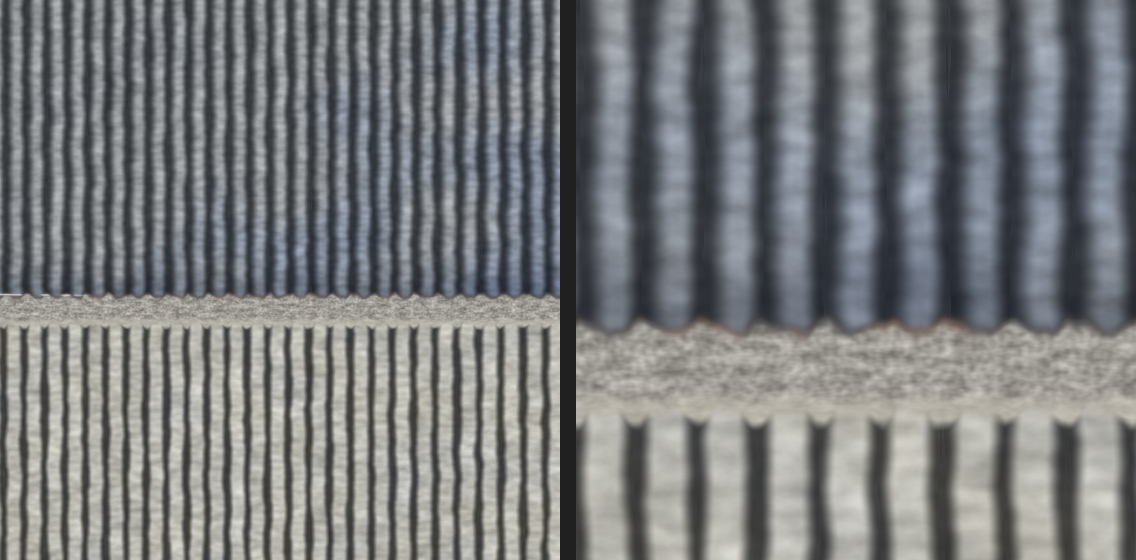
Left, the full canvas; right, a detail of the centre.
Reproduce this texture procedurally as a WebGL 1 fragment shader.

```glsl
precision highp float;
// Two fields of weathered corrugated ribs, cool above and warm below, split by a stone ledge.

uniform vec2 u_resolution;

vec2 gradient(vec2 cell) {
  vec3 p = fract(cell.xyx * vec3(0.1031, 0.1030, 0.0973));
  p += dot(p, p.yzx + 33.33);
  float angle = 6.2832 * fract((p.x + p.y) * p.z);
  return vec2(cos(angle), sin(angle));
}

// Gradient noise, roughly -0.7 to 0.7
float noise(vec2 p) {
  vec2 i = floor(p), f = fract(p);
  vec2 w = f * f * f * (f * (f * 6.0 - 15.0) + 10.0);
  float a = dot(gradient(i), f);
  float b = dot(gradient(i + vec2(1, 0)), f - vec2(1, 0));
  float c = dot(gradient(i + vec2(0, 1)), f - vec2(0, 1));
  float d = dot(gradient(i + vec2(1, 1)), f - vec2(1, 1));
  return mix(mix(a, b, w.x), mix(c, d, w.x), w.y);
}

float fbm(vec2 p) {
  float sum = 0.0, amp = 0.6;
  for (int i = 0; i < 3; i++) {
    sum += amp * noise(p);
    p = p * 2.03 + 17.3;
    amp *= 0.55;
  }
  return sum;
}

// Rib coordinate: spacing widens toward the right, each rib wavers along its length
float ribCoord(vec2 uv, float shift) {
  float u = 26.81 * uv.x - 0.268 + shift + 0.4 * sin(3.1416 * pow(uv.x, 1.45));
  return u + 0.13 * noise(vec2(floor(u) * 0.7, uv.y * 17.0))
           + 0.05 * noise(vec2(u * 0.6, uv.y * 50.0));
}

// Crosswise streaks and stains, varied from rib to rib
float wear(vec2 uv, float u) {
  float rib = floor(u);
  return 0.13 * noise(vec2(u * 1.4 + rib * 7.1, uv.y * 95.0))
       + 0.11 * noise(vec2(rib * 3.7, uv.y * 28.0))
       + 0.07 * fbm(uv * vec2(70.0, 110.0))
       + 0.04 * noise(vec2(rib * 5.3, 2.5));
}

vec3 upperRibs(vec2 uv, float u, float crown) {
  vec3 col = mix(vec3(0.215, 0.225, 0.24), vec3(0.61, 0.625, 0.635), crown);
  col += wear(uv, u) * (0.3 + 0.7 * crown);
  // Bluish stains, then the dim strip above the ledge
  float stain = smoothstep(0.0, 0.5, noise(uv * vec2(4.0, 5.0) + 3.7) + 0.35 * uv.x - 0.1);
  col *= mix(vec3(1.0), vec3(0.86, 0.9, 0.98), stain);
  float low = 1.0 - smoothstep(0.475, 0.545, uv.y + 0.02 * noise(uv * 12.0));
  return col * mix(vec3(1.0), vec3(0.76, 0.78, 0.83), low);
}

vec3 lowerRibs(vec2 uv, float u, float crown) {
  vec3 col = mix(vec3(0.24, 0.24, 0.235), vec3(0.735, 0.73, 0.70), crown);
  col += wear(uv, u) * (0.25 + 0.75 * crown);
  return col + vec3(0.02, 0.012, -0.012) * noise(uv * 9.0);
}

vec3 ledge(vec2 uv) {
  float grain = fbm(uv * vec2(55.0, 120.0));
  vec3 col = vec3(0.625, 0.61, 0.585) + 0.3 * grain + 0.12 * noise(uv * 210.0);
  // Pale lip along the lower edge
  float lip = 1.0 - smoothstep(0.424, 0.435, uv.y + 0.006 * noise(uv * 40.0));
  col = mix(col, vec3(0.72, 0.705, 0.66) + 0.12 * grain, lip * 0.85);
  // Butt joint between two slabs
  float joint = exp(-pow((uv.x - 0.563) / 0.002, 2.0)) * step(0.435, uv.y);
  return col - 0.06 * joint;
}

void main() {
  vec2 uv = gl_FragCoord.xy / u_resolution;
  float u = ribCoord(uv, 0.0);
  float v = ribCoord(uv, 0.1);
  float fu = fract(u), fv = fract(v);
  float upperCrown = smoothstep(0.04, 0.5, fu) * (1.0 - smoothstep(0.62, 0.97, fu));
  float lowerCrown = smoothstep(0.03, 0.32, fv) * (1.0 - smoothstep(0.68, 0.97, fv));

  // Ragged scalloped ends of the ribs against the ledge
  float rough = 0.004 * noise(uv * vec2(90.0, 40.0));
  float topEdge = 0.475 - 0.006 * upperCrown + rough;
  float bottomEdge = 0.414 + 0.007 * lowerCrown + rough;

  vec3 col = mix(lowerRibs(uv, v, lowerCrown), ledge(uv),
                 smoothstep(bottomEdge - 0.004, bottomEdge + 0.004, uv.y));
  col = mix(col, upperRibs(uv, u, upperCrown),
            smoothstep(topEdge - 0.003, topEdge + 0.003, uv.y));

  // Dark seam with rusty patches under the upper ribs
  float seam = exp(-pow((uv.y - topEdge) / 0.0035, 2.0));
  float rust = smoothstep(0.05, 0.4, noise(vec2(uv.x * 24.0, 4.3)));
  col = mix(col, mix(vec3(0.3, 0.29, 0.29), vec3(0.43, 0.34, 0.29), rust), 0.6 * seam);

  // Bright chipped line at the left end of the seam
  float chip = exp(-pow((uv.y - 0.474 + 0.01 * uv.x) / 0.0018, 2.0));
  chip *= (1.0 - smoothstep(0.11, 0.18, uv.x)) * smoothstep(-0.25, 0.15, noise(vec2(uv.x * 60.0, 8.4)));
  col = mix(col, vec3(0.86, 0.86, 0.85), 0.8 * chip);

  gl_FragColor = vec4(clamp(col, 0.0, 1.0), 1.0);
}
```
